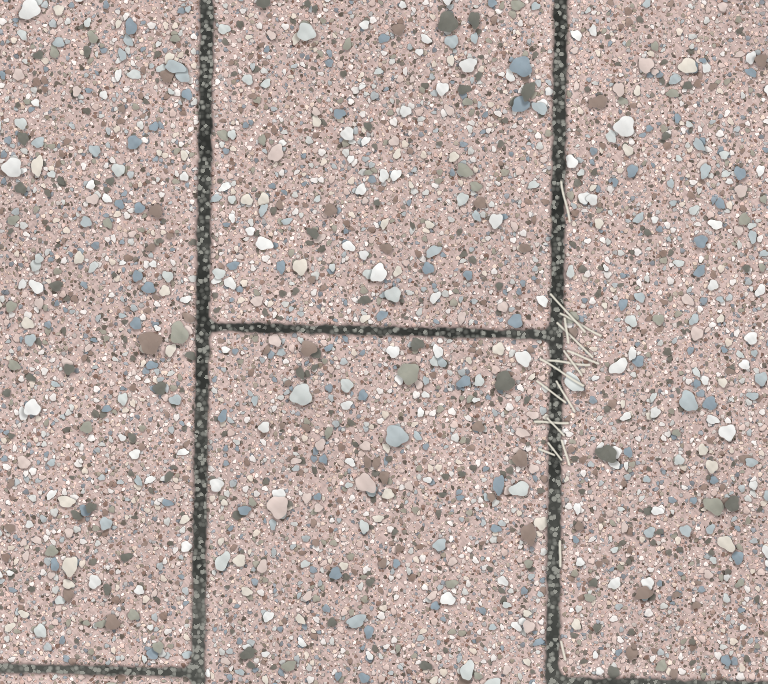
Reproduce this texture procedurally as a Shadertoy shader.

```glsl
const vec2 PITCH = vec2(0.5175, 1.012);       // paver size, joint centre to centre
const vec2 ORIGIN = vec2(0.3026, 0.5295);     // corner of the middle column
const vec2 SKEW = vec2(0.0130, 0.024);        // slight lean of the grid
const vec2 JOINT_HALF = vec2(0.0090, 0.0060); // half widths, upright and level joints
const float CORNER = 0.014;
const int LAYERS = 5;                         // stone sizes, fine to coarse
const float FINEST = 185.0, GROWTH = 0.61;    // cells per canvas height, step per layer
const float CHANCE_FINE = 0.88, CHANCE_COARSE = 0.16;
const float GRIT_SCALE = 150.0;
const int STRAWS = 18, GATHERED = 13;
const vec2 STRAW_CENTRE = vec2(0.825, 0.43);
const vec2 STRAW_SPREAD = vec2(0.05, 0.12);
const vec3 PASTE = vec3(0.79, 0.70, 0.675);
const vec3 GRIT_DARK = vec3(0.12, 0.125, 0.12);
const vec3 GRIT_LIGHT = vec3(0.60, 0.60, 0.57);
const vec3 STRAW = vec3(0.93, 0.91, 0.85);
const vec3 STONE[10] = vec3[10](
    vec3(0.97, 0.97, 0.96), vec3(0.93, 0.93, 0.92), vec3(0.84, 0.86, 0.85),
    vec3(0.91, 0.88, 0.83), vec3(0.88, 0.81, 0.78), vec3(0.73, 0.77, 0.78),
    vec3(0.65, 0.65, 0.60), vec3(0.46, 0.46, 0.43), vec3(0.60, 0.53, 0.49),
    vec3(0.58, 0.64, 0.68));

vec4 hash4(vec2 p) {
    vec4 q = fract(p.xyxy * vec4(0.1031, 0.1030, 0.0973, 0.1099));
    q += dot(q, q.wzxy + 33.33);
    return fract((q.xxyz + q.yzzw) * q.zywx);
}

mat2 rotation(float a) {
    return mat2(cos(a), -sin(a), sin(a), cos(a));
}

float segment(vec2 p, vec2 dir, float halfLength) {
    return length(p - dir * clamp(dot(p, dir), -halfLength, halfLength));
}

float waves(vec2 p) {
    return (sin(p.x + 1.7 * sin(p.y * 0.8)) + 0.6 * sin(p.y * 1.9 + 2.0 * sin(p.x * 1.3))
        + 0.4 * sin(dot(p, vec2(3.1, 2.7)))) / 2.0;
}

// Signed distance to the staggered pavers, negative inside
float paverDistance(vec2 uv) {
    vec2 grid = uv + SKEW * vec2(1.0 - uv.y, uv.x) - ORIGIN;
    grid.y += 0.5 * PITCH.y * mod(floor(grid.x / PITCH.x), 2.0);
    vec2 local = (fract(grid / PITCH) - 0.5) * PITCH;
    vec2 q = abs(local) - 0.5 * PITCH + JOINT_HALF + CORNER;
    return length(max(q, 0.0)) + min(max(q.x, q.y), 0.0) - CORNER;
}

// One cellular layer of irregular pebbles that keep clear of the joints
void paintStones(vec2 p, float scale, float chance, float fineness, float pixel, inout vec3 col) {
    vec2 q = p * scale, cell = floor(q);
    float edge = 0.75 * pixel * scale;
    for (int y = -1; y <= 1; y++)
    for (int x = -1; x <= 1; x++) {
        vec2 id = cell + vec2(x, y);
        vec4 place = hash4(id + scale * 7.0 + 31.0);
        if (place.x > chance) continue;
        vec4 look = hash4(id + scale * 3.0 + 157.0);
        vec2 centre = id + 0.5 + (place.yz - 0.5) * 0.8;
        float size = mix(0.2, 0.43, place.w);
        if (paverDistance(centre / scale) > -0.8 * size / scale) continue;
        vec2 offset = q - centre;
        vec2 r = rotation(look.x * 3.1416) * offset;
        r.y *= mix(1.0, 1.8, look.y);
        float a = atan(r.y, r.x);
        float radius = size
            * (1.0 + 0.11 * sin(3.0 * a + 6.3 * look.z) + 0.06 * sin(5.0 * a + 17.0 * look.z));
        float d = length(r) - radius;
        vec3 tone = STONE[int(look.w * 9.99)];
        tone = mix(tone, tone * PASTE * 1.32, fineness);
        tone += fineness * 0.32 * (look.z - 0.45);
        tone *= 0.98 + 0.14 * offset.y + 0.05 * waves(q * 5.0);
        col *= 1.0 - 0.27 * smoothstep(0.15, 0.0, d + 0.15 * offset.y); // contact shadow
        col = mix(col, tone, 0.95 * smoothstep(edge, -edge, d));
    }
}

// Rounded grains: brightness of the nearest one, darker towards its rim
float grains(vec2 q) {
    vec2 cell = floor(q);
    float nearest = 9.0, shade = 0.0;
    for (int y = -1; y <= 1; y++)
    for (int x = -1; x <= 1; x++) {
        vec4 h = hash4(cell + vec2(x, y) + 71.0);
        float d = length(q - cell - vec2(x, y) - h.xy);
        if (d < nearest) { nearest = d; shade = h.z * h.z; }
    }
    return shade * smoothstep(0.85, 0.15, nearest);
}

void mainImage(out vec4 fragColor, in vec2 fragCoord) {
    float pixel = 1.0 / iResolution.y;
    vec2 uv = fragCoord * pixel;
    float d = paverDistance(uv);
    d += 0.0014 * waves(uv * 48.0) + 0.0013 * waves(uv * 190.0 + 4.0);

    // Paste and aggregate
    vec3 face = PASTE * (1.0 + 0.09 * waves(uv * 370.0));
    float scale = FINEST;
    for (int i = 0; i < LAYERS; i++) {
        float t = float(i) / float(LAYERS - 1);
        float fineness = 0.8 * (1.0 - smoothstep(0.0, 0.75, t));
        paintStones(uv, scale, mix(CHANCE_FINE, CHANCE_COARSE, pow(t, 0.8)), fineness, pixel, face);
        scale *= GROWTH;
    }
    face *= 1.03 + 0.025 * waves(uv * 9.0);
    face *= 1.0 - 0.35 * smoothstep(-0.006, 0.001, d);                     // worn lip
    face += 0.03 * smoothstep(0.009, 0.0, abs(d + 0.013));

    // Dark gritty joint, dustier low down
    float dust = 0.08 + 0.10 * waves(uv * vec2(20.0, 26.0)) + 0.18 * smoothstep(0.45, 0.0, uv.y);
    float grit = 1.3 * grains(uv * GRIT_SCALE) + dust + 0.15 * smoothstep(-0.005, 0.0, d);
    vec3 joint = mix(GRIT_DARK, GRIT_LIGHT, clamp(grit, 0.0, 1.0));
    vec3 col = mix(face, joint, smoothstep(-1.3 * pixel, 1.3 * pixel, d));

    // Dry straws gathered by the right joint, a few strayed along it
    for (int i = 0; i < STRAWS; i++) {
        vec4 h = hash4(vec2(float(i) * 5.0 + 3.0, 47.0));
        bool strayed = i >= GATHERED;
        vec2 spread = (h.xy + h.yz - 1.0) * STRAW_SPREAD * (strayed ? vec2(0.2, 4.0) : vec2(1.0));
        float a = strayed ? mix(-1.8, -1.3, h.w) : mix(-1.1, 0.25, h.w);
        vec2 q = uv - STRAW_CENTRE - spread;
        q += 0.003 * sin(q.yx * 60.0);
        float s = segment(q, vec2(cos(a), sin(a)), mix(0.010, 0.034, h.z)) - 0.0017;
        col *= 1.0 - 0.25 * smoothstep(0.004, 0.0, s);
        col = mix(col, STRAW, 0.95 * smoothstep(pixel, -pixel, s));
    }
    fragColor = vec4(col, 1.0);
}
```
